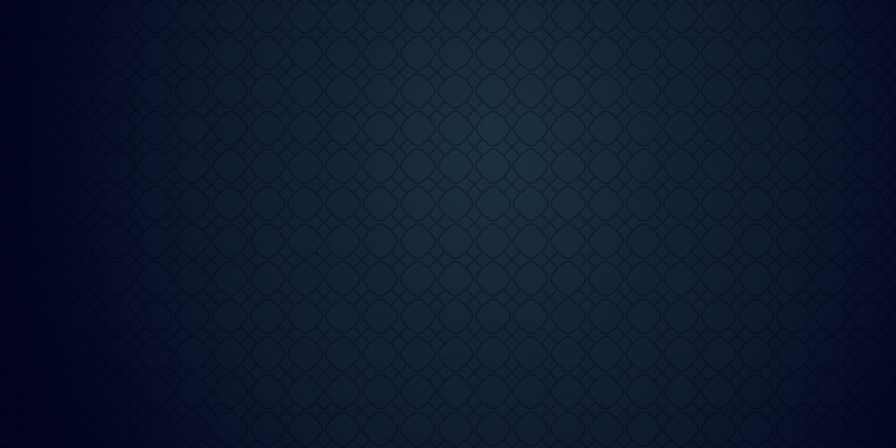
A Shadertoy shader for this pattern:

```glsl
// Dark navy lattice: round four-lobed rosettes on a square grid, joined by
// long diagonal crossings, over a soft elliptical glow.
// Each cell is folded to one octant and outlined as a union of circles.

const float ROWS = 11.92;                  // repeats down the canvas
const vec2 GRID_SHIFT = vec2(0.38, 0.0);   // in cells
const float LINE_HALF_WIDTH = 0.027;       // in cells
const vec3 LINE_DARKENING = vec3(0.30, 0.27, 0.20);
const float BEVEL_STRENGTH = 0.03;
const vec2 BEVEL_OFFSET = vec2(0.03, -0.045);
const float CORE_RADIUS = 0.40;
const vec2 LOBE_CENTER = vec2(0.27, 0.0);
const float LOBE_RADIUS = 0.19;
const vec2 GLOW_CENTER = vec2(0.555, 0.66);
const vec2 GLOW_SCALE = vec2(1.75, 0.75);
const vec3 GLOW_COLOR = vec3(0.115, 0.192, 0.248);
const vec3 MIDDLE_COLOR = vec3(0.062, 0.116, 0.187);
const vec3 EDGE_COLOR = vec3(0.006, 0.014, 0.125);
const float GRAIN = 0.005;
const float GRAIN_ROWS = 256.0;

float hash(vec2 p) {
    return fract(sin(dot(p, vec2(12.9898, 78.233))) * 43758.5453);
}

float segmentDistance(vec2 p, vec2 a, vec2 b) {
    vec2 ab = b - a;
    return length(p - a - ab * clamp(dot(p - a, ab) / dot(ab, ab), 0.0, 1.0));
}

// Distance to the lattice line, in cells
float latticeDistance(vec2 p) {
    vec2 q = abs(fract(p) - 0.5);
    if (q.y > q.x) q = q.yx;
    float core = length(q) - CORE_RADIUS;
    float lobe = length(q - LOBE_CENTER) - LOBE_RADIUS;
    float outline = abs(min(core, lobe));
    vec2 armStart = vec2(CORE_RADIUS * sqrt(0.5));
    float arm = segmentDistance(q, armStart, vec2(0.5));
    return min(outline, arm);
}

float lineMask(vec2 p, float pixel) {
    return 1.0 - smoothstep(-0.75 * pixel, 0.75 * pixel,
                            latticeDistance(p) - LINE_HALF_WIDTH);
}

vec3 background(vec2 uv) {
    float d = length((uv - GLOW_CENTER) * GLOW_SCALE);
    vec3 color = mix(GLOW_COLOR, MIDDLE_COLOR, smoothstep(-0.1, 0.55, d));
    return mix(color, EDGE_COLOR, smoothstep(0.42, 1.04, d));
}

void mainImage(out vec4 fragColor, in vec2 fragCoord) {
    vec2 uv = fragCoord / iResolution.xy;
    vec2 p = fragCoord / iResolution.y;
    vec2 cell = p * ROWS + GRID_SHIFT;
    float pixel = ROWS / iResolution.y;

    vec3 color = background(uv);

    // Engraved line with a faint lit lower rim
    float line = lineMask(cell, pixel);
    float rim = lineMask(cell - BEVEL_OFFSET, pixel) * (1.0 - line);
    color *= 1.0 - LINE_DARKENING * line + BEVEL_STRENGTH * rim;

    // Fine grain
    color += GRAIN * (hash(floor(p * GRAIN_ROWS)) - 0.5);

    fragColor = vec4(clamp(color, 0.0, 1.0), 1.0);
}
```
